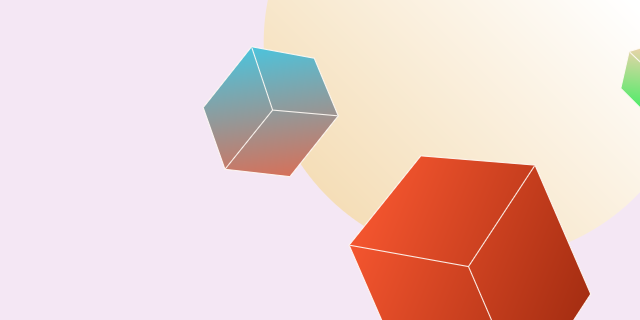
Reproduce this background procedurally as a Shadertoy shader.

```glsl
float segmentDistance(vec2 p, vec2 a, vec2 b) {
    vec2 pa = p - a, ba = b - a;
    return length(pa - ba * clamp(dot(pa, ba) / dot(ba, ba), 0.0, 1.0));
}

vec3 linearGradient(vec2 p, vec2 start, vec2 end, vec3 first, vec3 last) {
    vec2 axis = end - start;
    return mix(first, last, clamp(dot(p - start, axis) / dot(axis, axis), 0.0, 1.0));
}

float coverage(float dist, float pixel) {
    return clamp(0.5 - dist / pixel, 0.0, 1.0);
}

// Clockwise convex outline; even corners join the near corner
void drawCube(inout vec3 color, vec2 p, vec2 corners[6], vec2 nearCorner, vec3 fill, float pixel) {
    float inside = -10.0;
    float wire = 10.0;
    for (int i = 0; i < 6; i++) {
        vec2 a = corners[i], b = corners[(i + 1) % 6];
        vec2 edge = normalize(b - a);
        inside = max(inside, dot(p - a, vec2(-edge.y, edge.x)));
        wire = min(wire, segmentDistance(p, a, b));
        if (i % 2 == 0) wire = min(wire, segmentDistance(p, a, nearCorner));
    }
    color = mix(color, fill, coverage(inside, pixel));
    color = mix(color, vec3(1.0, 0.98, 0.96), 0.92 * coverage(wire - 0.0017, pixel));
}

void mainImage(out vec4 fragColor, in vec2 fragCoord) {
    vec2 p = fragCoord / iResolution.y;
    float pixel = 1.0 / iResolution.y;

    // Lilac backdrop and large pale disc
    vec3 color = vec3(0.957, 0.906, 0.957);
    vec3 disc = linearGradient(p, vec2(1.02, 0.39), vec2(1.80, 1.17),
                               vec3(0.96, 0.87, 0.72), vec3(1.0));
    color = mix(color, disc, coverage(length(p - vec2(1.505, 0.867)) - 0.681, pixel));

    // Cyan to coral cube
    vec3 cyanFill = linearGradient(p, vec2(0.80, 0.86), vec2(0.86, 0.44),
                                   vec3(0.29, 0.77, 0.87), vec3(0.84, 0.44, 0.35));
    drawCube(color, p, vec2[6](vec2(0.786, 0.854), vec2(0.982, 0.818), vec2(1.057, 0.638),
                               vec2(0.906, 0.448), vec2(0.703, 0.471), vec2(0.635, 0.664)),
             vec2(0.852, 0.656), cyanFill, pixel);

    // Red cube, cropped by the lower edge
    vec3 redFill = linearGradient(p, vec2(1.12, 0.245), vec2(1.80, -0.027),
                                  vec3(0.95, 0.33, 0.18), vec3(0.65, 0.18, 0.07));
    drawCube(color, p, vec2[6](vec2(1.672, 0.484), vec2(1.846, 0.081), vec2(1.638, -0.237),
                               vec2(1.266, -0.169), vec2(1.091, 0.234), vec2(1.315, 0.513)),
             vec2(1.464, 0.167), redFill, pixel);

    // Green cube, cropped by the right edge
    vec3 greenFill = linearGradient(p, vec2(1.98, 0.85), vec2(1.96, 0.66),
                                    vec3(0.91, 0.83, 0.66), vec3(0.28, 0.93, 0.40));
    drawCube(color, p, vec2[6](vec2(1.966, 0.839), vec2(2.083, 0.875), vec2(2.174, 0.779),
                               vec2(2.148, 0.674), vec2(2.044, 0.620), vec2(1.940, 0.724)),
             vec2(2.057, 0.753), greenFill, pixel);

    fragColor = vec4(color, 1.0);
}
```
